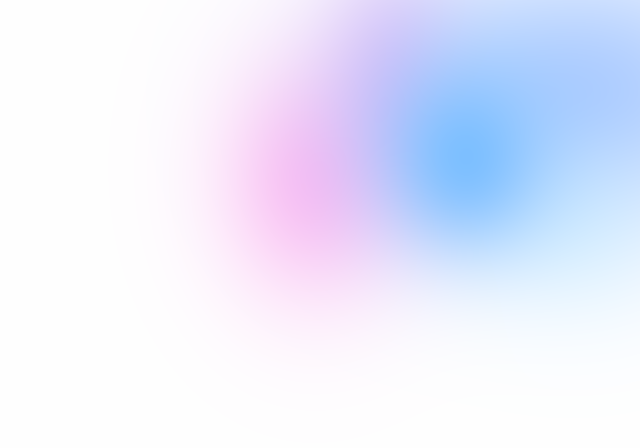
Give the GLSL for this background, as a Shadertoy shader.

```glsl
// Soft elliptical glow: 1 at the centre, fading by the given radii
float glow(vec2 uv, vec2 centre, vec2 radii) {
    vec2 d = (uv - centre) / radii;
    return exp(-dot(d, d));
}

void mainImage(out vec4 fragColor, in vec2 fragCoord) {
    vec2 uv = fragCoord / iResolution.xy;
    vec3 color = vec3(0.996, 0.996, 0.998);

    // Warm side: pink bloom and the violet that rises to the top edge
    color = mix(color, vec3(0.99, 0.75, 0.95), glow(uv, vec2(0.488, 0.60), vec2(0.142, 0.266)));
    color = mix(color, vec3(0.86, 0.66, 0.95), 0.70 * glow(uv, vec2(0.618, 0.805), vec2(0.117, 0.28)));

    // Cool side: wide periwinkle haze with a pale cyan lower fringe
    color = mix(color, vec3(0.68, 0.80, 1.0), glow(uv, vec2(0.911, 0.795), vec2(0.30, 0.298)));
    color = mix(color, vec3(0.72, 0.92, 1.0), 0.32 * glow(uv, vec2(0.898, 0.497), vec2(0.143, 0.205)));

    // Saturated blue core
    color = mix(color, vec3(0.49, 0.75, 1.0), glow(uv, vec2(0.729, 0.65), vec2(0.126, 0.208)));

    fragColor = vec4(color, 1.0);
}
```
